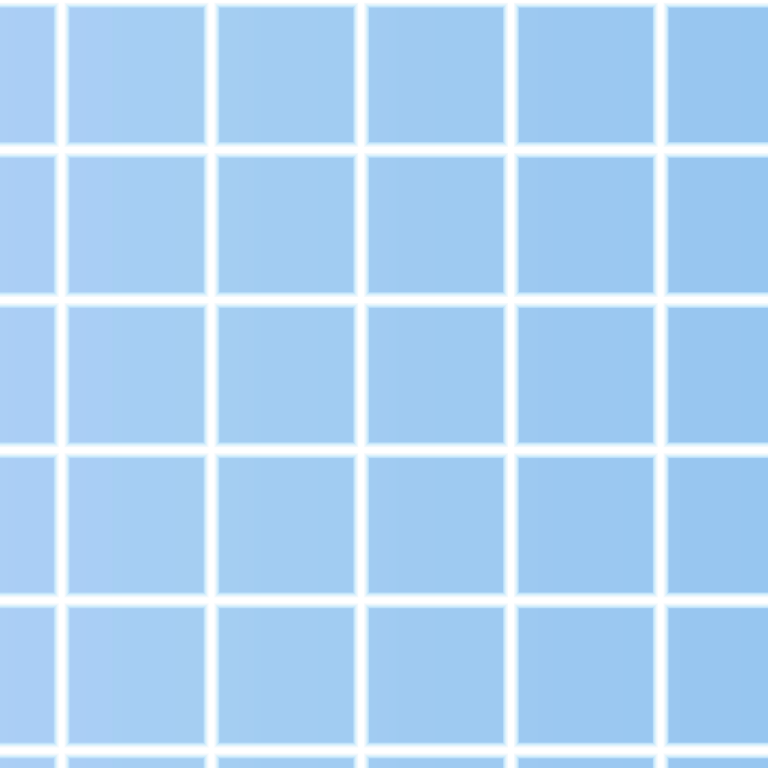
Give the GLSL for this pattern, as a WebGL 2 fragment shader.

```glsl
#version 300 es
precision highp float;

uniform vec2 u_resolution;
out vec4 fragColor;

const vec2 PITCH = vec2(0.195, 0.1955);
const vec2 FIRST_LINE = vec2(0.0803, 0.0228);

const vec3 LINE_WHITE = vec3(1.0);
const vec3 FRINGE_PALE = vec3(0.95, 0.97, 0.99);
const vec3 FRINGE_CYAN = vec3(0.85, 0.95, 0.99);
const vec3 FRINGE_BLUE = vec3(0.76, 0.89, 0.98);
const vec3 TILE_LEFT = vec3(0.663, 0.818, 0.954);
const vec3 TILE_RIGHT = vec3(0.592, 0.775, 0.941);
const vec3 VIOLET_SHIFT = vec3(0.008, -0.007, 0.009);

// Distance to the nearest grid line on either axis
float gridDistance(vec2 p, vec2 pitch, vec2 firstLine) {
    vec2 cell = fract((p - firstLine) / pitch + 0.5) - 0.5;
    vec2 d = abs(cell) * pitch;
    return min(d.x, d.y);
}

// Linear step centred on an edge, never narrower than a pixel
float ramp(float edge, float width, float d, float pixel) {
    return clamp((d - edge) / max(width, pixel) + 0.5, 0.0, 1.0);
}

// Smooth sweep across the canvas, partly gathered into broad bands
vec3 tileColor(float x, float bandWidth, float firstBand, float pixel) {
    float band = (x - firstBand) / bandWidth;
    float stepped = firstBand + (floor(band) + 0.5) * bandWidth;
    float sweep = clamp(mix(x, stepped, 0.4), 0.0, 1.0);
    float violet = 1.0 - ramp(firstBand, 0.004, x, pixel);
    return mix(TILE_LEFT, TILE_RIGHT, sweep) + VIOLET_SHIFT * violet;
}

// White line core fading through cool fringes into the tile
vec3 lineProfile(float d, vec3 tile, float pixel) {
    vec3 color = mix(LINE_WHITE, FRINGE_PALE, ramp(0.0040, 0.0014, d, pixel));
    color = mix(color, FRINGE_CYAN, ramp(0.0061, 0.0018, d, pixel));
    color = mix(color, FRINGE_BLUE, ramp(0.0082, 0.0018, d, pixel));
    return mix(color, tile, ramp(0.0101, 0.0016, d, pixel));
}

void main() {
    vec2 uv = gl_FragCoord.xy / u_resolution;
    float pixel = 1.0 / min(u_resolution.x, u_resolution.y);
    vec3 tile = tileColor(uv.x, 0.185, 0.146, pixel);
    float d = gridDistance(uv, PITCH, FIRST_LINE);
    fragColor = vec4(lineProfile(d, tile, pixel), 1.0);
}
```
